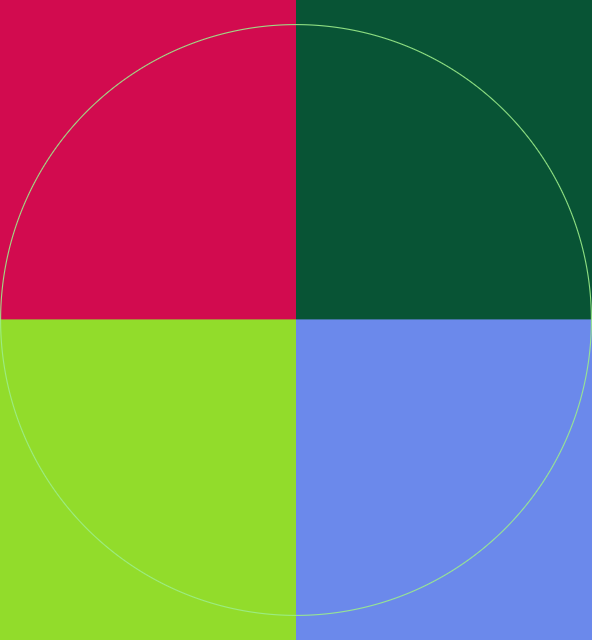
Reproduce this background procedurally as a WebGL 1 fragment shader.

```glsl
precision highp float;

uniform vec2 u_resolution;

const vec3 CRIMSON = vec3(0.824, 0.043, 0.310);
const vec3 FOREST = vec3(0.031, 0.329, 0.208);
const vec3 LIME = vec3(0.573, 0.863, 0.169);
const vec3 PERIWINKLE = vec3(0.420, 0.537, 0.922);
const vec3 RING_COLOR = vec3(0.61, 0.93, 0.54);

// Lengths are fractions of the canvas width
const vec2 SPLIT_OFFSET = vec2(0.0, 0.001);
const float RING_RADIUS = 0.499;
const float RING_WIDTH = 0.0019;
const float RING_OPACITY = 0.9;

// Antialiased step across one pixel
float edge(float signedDistance, float pixel) {
  return clamp(signedDistance / pixel + 0.5, 0.0, 1.0);
}

void main() {
  float pixel = 1.0 / u_resolution.x;
  vec2 p = (gl_FragCoord.xy - 0.5 * u_resolution) * pixel;

  // Four quadrants
  vec2 split = p - SPLIT_OFFSET;
  float right = edge(split.x, pixel);
  float top = edge(split.y, pixel);
  vec3 lower = mix(LIME, PERIWINKLE, right);
  vec3 upper = mix(CRIMSON, FOREST, right);
  vec3 color = mix(lower, upper, top);

  // Thin ring touching both sides
  float ringDistance = abs(length(p) - RING_RADIUS);
  float ring = edge(0.5 * RING_WIDTH - ringDistance, pixel);
  color = mix(color, RING_COLOR, ring * RING_OPACITY);

  gl_FragColor = vec4(color, 1.0);
}
```
